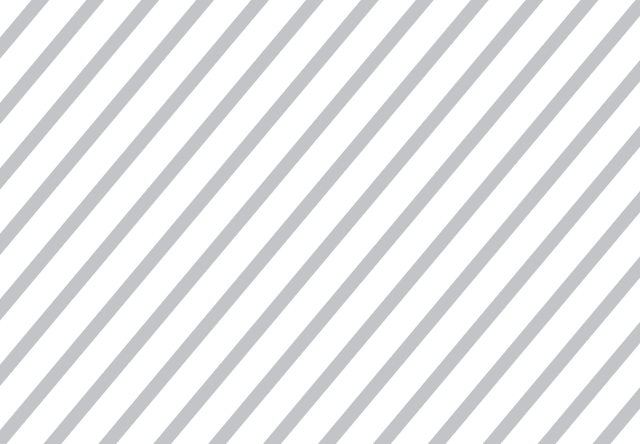
A WebGL 2 fragment shader for this pattern:

```glsl
#version 300 es
precision highp float;

uniform vec2 u_resolution;
out vec4 fragColor;

const vec3 PAPER = vec3(1.0);
const vec3 STRIPE_GREY = vec3(0.765, 0.77, 0.785);

// Lengths are fractions of the canvas width
const float STRIPE_ANGLE = radians(50.0);
const float STRIPE_PITCH = 0.0858;   // horizontal spacing of the stripes
const float STRIPE_WIDTH = 0.0280;   // horizontal width of one stripe
const float STRIPE_START = -0.0042;  // centre of a stripe on the lower edge

// Horizontal position after sliding along the stripe direction to y = 0
float slideToBase(vec2 p, float angle) {
    return p.x - p.y / tan(angle);
}

// Signed distance to the nearest band in a row of equal bands
float bandDistance(float x, float pitch, float width) {
    float offset = x - pitch * round(x / pitch);
    return abs(offset) - 0.5 * width;
}

// Coverage of a shape, softened over one pixel
float coverage(float dist, float pixel) {
    return clamp(0.5 - dist / pixel, 0.0, 1.0);
}

void main() {
    vec2 p = gl_FragCoord.xy / u_resolution.x;
    float pixel = 1.0 / u_resolution.x;

    // Diagonal stripes, with distance measured across them
    float base = slideToBase(p, STRIPE_ANGLE) - STRIPE_START;
    float dist = bandDistance(base, STRIPE_PITCH, STRIPE_WIDTH) * sin(STRIPE_ANGLE);

    fragColor = vec4(mix(PAPER, STRIPE_GREY, coverage(dist, pixel)), 1.0);
}
```
